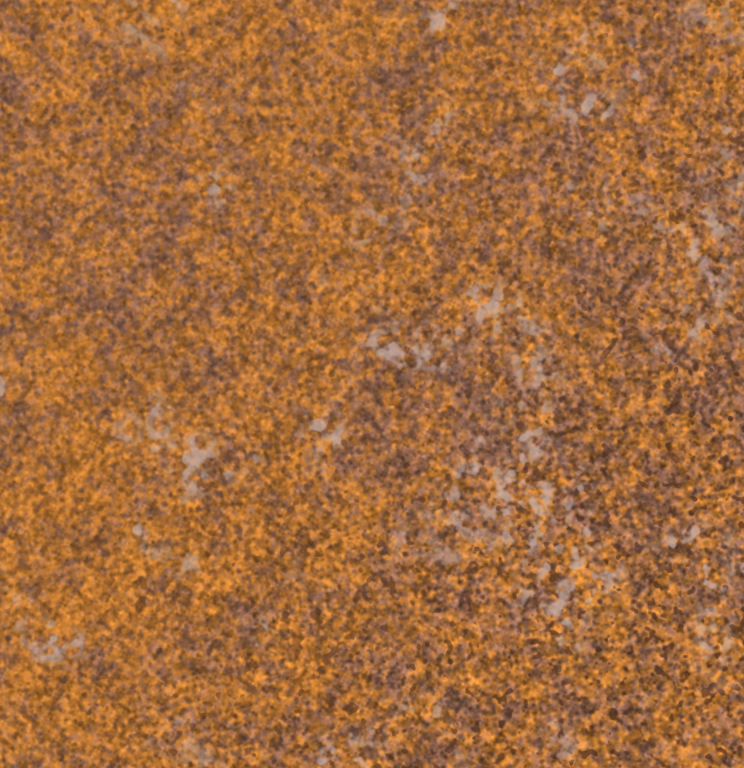
Give the GLSL for this texture, as a Shadertoy shader.

```glsl
// Weathered rust: fine orange and grey-brown grains with soft, cloudy mottling.
// Layered value noise drives hue and brightness separately; pale flecks gather
// in loose patches, and dark pits deepen toward the lower right.

const vec3 GREY_BROWN = vec3(0.555, 0.385, 0.310);
const vec3 ORANGE     = vec3(0.700, 0.440, 0.180);
const vec3 PALE_FLECK = vec3(0.780, 0.690, 0.670);
const vec3 PIT_BROWN  = vec3(0.270, 0.165, 0.120);

const float GRAIN_SCALE  = 155.0;  // grains per canvas height
const float MOTTLE_SCALE = 30.0;
const float CLOUD_SCALE  = 4.0;
const float PATCH_SCALE  = 10.0;
const float FLECK_SCALE  = 72.0;
const float HUE_GRAIN    = 1.15;
const float LIGHT_GRAIN  = 0.85;
const float FLECK_AMOUNT = 0.72;
const float PIT_AMOUNT   = 0.55;

float hash(vec2 cell) {
    vec3 q = fract(vec3(cell.xyx) * 0.1031);
    q += dot(q, q.yzx + 33.33);
    return fract((q.x + q.y) * q.z);
}

float valueNoise(vec2 p) {
    vec2 cell = floor(p);
    vec2 f = fract(p);
    f = f * f * (3.0 - 2.0 * f);
    float low  = mix(hash(cell), hash(cell + vec2(1, 0)), f.x);
    float high = mix(hash(cell + vec2(0, 1)), hash(cell + vec2(1, 1)), f.x);
    return mix(low, high, f.y);
}

// Rotated octaves, normalised to 0..1 so the lattice does not show
float layeredNoise(vec2 p, int octaves) {
    const mat2 TURN = mat2(0.8, 0.6, -0.6, 0.8);
    float sum = 0.0, weight = 1.0, total = 0.0;
    for (int i = 0; i < octaves; i++) {
        p = TURN * p + 17.3;
        sum += weight * valueNoise(p);
        total += weight;
        weight *= 0.55;
        p *= 1.75;
    }
    return sum / total;
}

void mainImage(out vec4 fragColor, in vec2 fragCoord) {
    vec2 p = fragCoord / iResolution.y;
    vec2 uv = fragCoord / iResolution.xy;
    float lowerRight = smoothstep(0.25, 1.0, 0.6 * uv.x + 0.5 * (1.0 - uv.y));

    // Noise layers centred on zero
    float cloud      = layeredNoise(p * CLOUD_SCALE, 3) - 0.5;
    float mottle     = layeredNoise(p * MOTTLE_SCALE + 40.0, 3) - 0.5;
    float hueGrain   = layeredNoise(p * GRAIN_SCALE * 0.8 + 80.0, 2) - 0.5;
    float lightGrain = layeredNoise(p * GRAIN_SCALE + 130.0, 2) - 0.5;

    // Hue: grey-brown to orange
    float rust = 0.55 + HUE_GRAIN * hueGrain + 0.8 * mottle + 0.6 * cloud;
    rust -= 0.14 * (uv.x - 0.5);
    vec3 color = mix(GREY_BROWN, ORANGE, smoothstep(0.0, 1.0, rust));

    // Brightness: fine grain, stronger where the surface is pitted
    float contrast = LIGHT_GRAIN * mix(0.85, 1.2, lowerRight);
    color *= 1.02 + contrast * lightGrain + 0.2 * mottle;

    // Dark pits
    float pit = smoothstep(0.58, 0.82, layeredNoise(p * GRAIN_SCALE * 0.75 + 210.0, 2));
    color = mix(color, PIT_BROWN, PIT_AMOUNT * pit * mix(0.4, 1.2, lowerRight));

    // Pale flecks clustered in patches, most frequent on the right
    float patchField = layeredNoise(p * PATCH_SCALE + 300.0, 3) + 0.16 * (uv.x - 0.5);
    float patchMask = smoothstep(0.52, 0.76, patchField);
    float fleck = smoothstep(0.46, 0.74, layeredNoise(p * FLECK_SCALE + 370.0, 3));
    color = mix(color, PALE_FLECK, FLECK_AMOUNT * patchMask * fleck);

    fragColor = vec4(clamp(color, 0.0, 1.0), 1.0);
}
```
